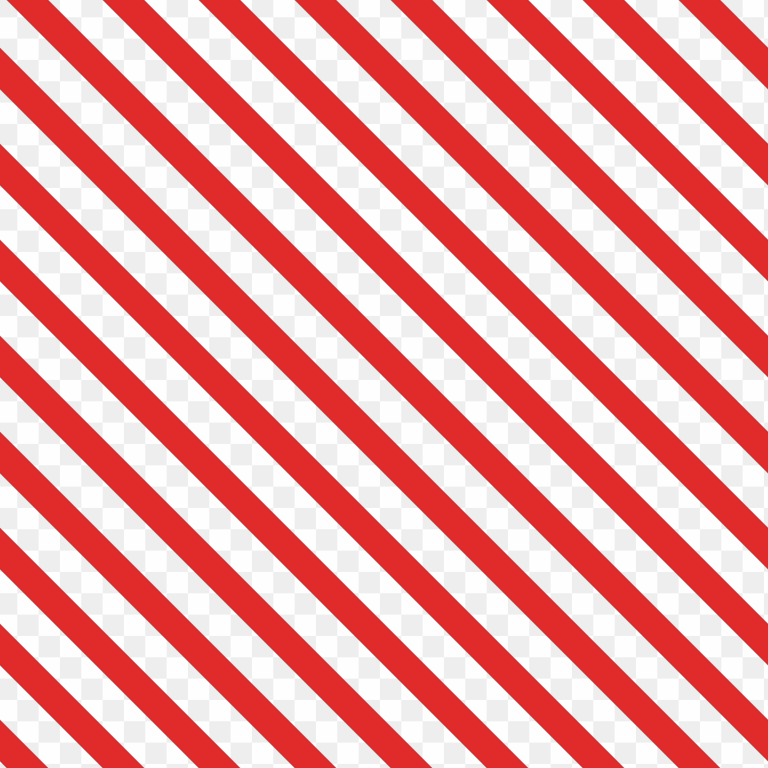
This pattern is drawn by a WebGL 1 fragment shader. Its source:

```glsl
precision highp float;

uniform vec2 u_resolution;

const float STRIPE_COUNT = 8.0;      // repeats across and down
const float STRIPE_CENTER = 0.286;   // position within one period
const float STRIPE_SHARE = 0.434;    // stripe part of one period
const float RIM_WIDTH = 0.0035;      // darker border inside the stripe
const float CHECK_COUNT = 36.0;      // even, so the checks wrap
const vec2 CHECK_OFFSET = vec2(0.19, -0.19);

const vec3 STRIPE_RED = vec3(0.88, 0.17, 0.163);
const vec3 RIM_RED = vec3(0.78, 0.185, 0.205);
const vec3 CHECK_GRAY = vec3(0.935, 0.932, 0.932);
const vec3 CHECK_WHITE = vec3(0.995);

// Signed distance to the nearest cell border, positive in even cells.
vec2 cellWave(vec2 cell) {
  return 0.5 - abs(mod(cell + 0.5, 2.0) - 1.0);
}

// Antialiased checkerboard: 1 on white cells, 0 on gray ones.
float checker(vec2 uv, float pixel) {
  vec2 wave = cellWave(uv * CHECK_COUNT + CHECK_OFFSET);
  vec2 side = clamp(wave / (CHECK_COUNT * pixel), -0.5, 0.5);
  return 0.5 + 2.0 * side.x * side.y;
}

// Signed distance to the falling diagonal stripes, negative inside.
float stripeDistance(vec2 uv) {
  float phase = fract((uv.x + uv.y) * STRIPE_COUNT - STRIPE_CENTER + 0.5);
  float offset = abs(phase - 0.5) - 0.5 * STRIPE_SHARE;
  return offset / (STRIPE_COUNT * sqrt(2.0));
}

void main() {
  vec2 uv = gl_FragCoord.xy / u_resolution;
  float pixel = 1.0 / min(u_resolution.x, u_resolution.y);

  // Checked ground
  vec3 color = mix(CHECK_GRAY, CHECK_WHITE, checker(uv, pixel));

  // Stripes with a slightly darker rim
  float dist = stripeDistance(uv);
  vec3 stripe = mix(STRIPE_RED, RIM_RED, smoothstep(-RIM_WIDTH, 0.0, dist));
  float coverage = 1.0 - smoothstep(-0.75 * pixel, 0.75 * pixel, dist);
  color = mix(color, stripe, coverage);

  gl_FragColor = vec4(color, 1.0);
}
```
